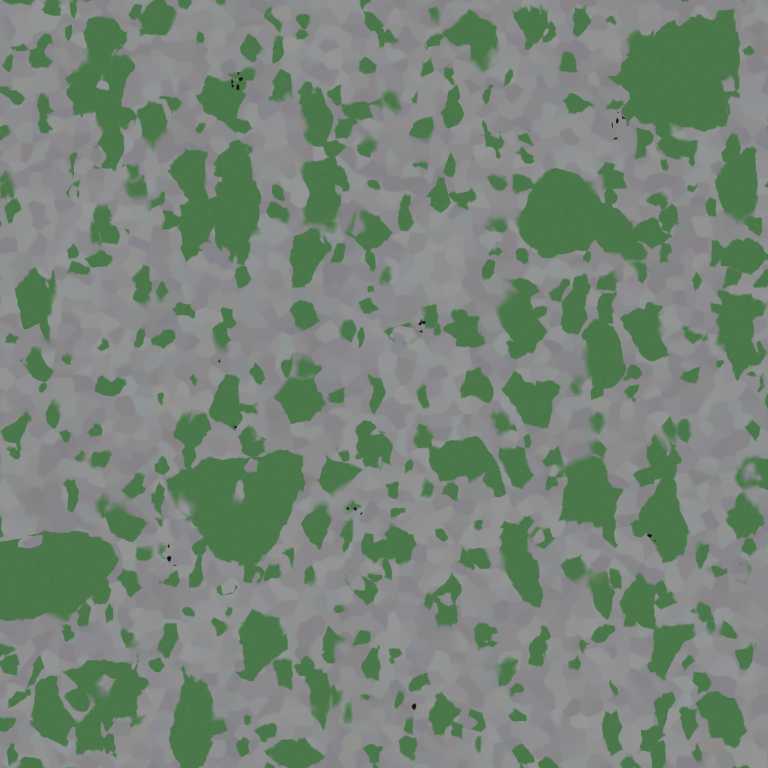
Give the GLSL for this texture, as a WebGL 1 fragment shader.

```glsl
precision highp float;
// Flat green flakes of three sizes scattered over a softly mottled grey ground.
// Each flake is a random convex polygon in a jittered grid; gradient noise and
// small facets roughen its outline, and small polygons bite pieces out of it.

uniform vec2 u_resolution;

#define GREEN vec3(0.29, 0.47, 0.29)
#define GREY vec3(0.547, 0.549, 0.556)
#define SPECK vec3(0.06, 0.06, 0.07)
#define LARGE_CELLS 5.0
#define MEDIUM_CELLS 11.0
#define SMALL_CELLS 26.0
#define FLAKE_RADIUS 0.29
#define FACET_CELLS 52.0
#define EDGE_ROUGHNESS 0.006
#define EDGE_SOFTNESS 0.0016
#define SMEAR_SOFTNESS 0.007
#define MOTTLE 0.055

const float TAU = 6.2831853;

vec4 hash4(vec2 p) {
  vec4 q = fract(p.xyxy * vec4(0.1031, 0.1030, 0.0973, 0.1099));
  q += dot(q, q.wzxy + 33.33);
  return fract((q.xxyz + q.yzzw) * q.zywx);
}

float cornerSlope(vec2 corner, vec2 offset) {
  float angle = TAU * hash4(corner).x;
  return dot(vec2(cos(angle), sin(angle)), offset);
}

// Gradient noise, roughly -0.7 to 0.7.
float gradientNoise(vec2 p) {
  vec2 i = floor(p);
  vec2 f = p - i;
  vec2 u = f * f * f * (f * (f * 6.0 - 15.0) + 10.0);
  vec2 e = vec2(1.0, 0.0);
  float bottom = mix(cornerSlope(i, f), cornerSlope(i + e.xy, f - e.xy), u.x);
  float top = mix(cornerSlope(i + e.yx, f - e.yx), cornerSlope(i + e.xx, f - e.xx), u.x);
  return mix(bottom, top, u.y);
}

vec2 noisePair(vec2 p) {
  return vec2(gradientNoise(p), gradientNoise(p + 37.4));
}

// Irregular six-sided polygon, negative inside.
float polygon(vec2 p, float radius, vec2 seed) {
  float stretch = mix(0.85, 1.4, hash4(seed + 5.3).x);
  p *= vec2(stretch, 1.0 / stretch);
  float d = -1.0;
  for (int i = 0; i < 6; i++) {
    vec4 r = hash4(seed * 1.7 + float(i) * 13.1);
    float angle = (float(i) + 0.7 * r.x) * TAU / 6.0;
    d = max(d, dot(p, vec2(cos(angle), sin(angle))) - radius * mix(0.6, 1.2, r.y));
  }
  return d;
}

// Distance to polygons placed in a given share of the grid cells.
float scatter(vec2 p, float cells, float share, float radius, float seed) {
  vec2 q = p * cells;
  vec2 home = floor(q);
  float d = 1.0;
  for (int j = -1; j <= 1; j++) {
    for (int i = -1; i <= 1; i++) {
      vec2 id = home + vec2(float(i), float(j));
      vec4 r = hash4(id + seed);
      if (r.w > share) continue;
      vec2 center = id + 0.15 + 0.7 * r.xy;
      d = min(d, polygon(q - center, radius * mix(0.6, 1.4, r.z), id + seed));
    }
  }
  return d / cells;
}

// Random value per Voronoi cell, blended narrowly across the borders.
vec3 facets(vec2 p) {
  vec2 home = floor(p);
  vec4 sum = vec4(0.0);
  for (int j = -1; j <= 1; j++) {
    for (int i = -1; i <= 1; i++) {
      vec2 id = home + vec2(float(i), float(j));
      vec2 away = p - id - hash4(id + 71.0).xy;
      float weight = exp(-14.0 * dot(away, away));
      sum += vec4(hash4(id + 19.0).xyz, 1.0) * weight;
    }
  }
  return sum.rgb / max(sum.a, 1e-6);
}

void main() {
  float pixel = 1.0 / min(u_resolution.x, u_resolution.y);
  vec2 p = gl_FragCoord.xy * pixel;

  // Bent coordinates give the straight sides an uneven, torn outline.
  vec2 bent = p + 0.018 * noisePair(p * 13.0) + 0.006 * noisePair(p * 42.0);
  vec3 facet = facets((p + 0.008 * noisePair(p * 30.0)) * FACET_CELLS);

  // Flakes of three sizes, less the bites.
  float flake = scatter(bent, LARGE_CELLS, 0.42, FLAKE_RADIUS, 3.0);
  flake = min(flake, scatter(bent, MEDIUM_CELLS, 0.65, FLAKE_RADIUS, 47.0));
  flake = min(flake, scatter(bent, SMALL_CELLS, 0.55, FLAKE_RADIUS, 113.0));
  flake = max(flake, -scatter(bent, 22.0, 0.25, 0.25, 211.0));
  flake += EDGE_ROUGHNESS * (facet.x - 0.5) + 0.002 * gradientNoise(p * 120.0);

  // Edges are crisp, with smeared stretches here and there.
  float smear = smoothstep(0.15, 0.45, gradientNoise(p * 19.0 + 8.0));
  float softness = max(mix(EDGE_SOFTNESS, SMEAR_SOFTNESS, smear), pixel);
  float cover = 1.0 - smoothstep(-softness, softness, flake);

  // Mottled ground and faintly grained green.
  float broad = gradientNoise(p * 6.0 + 21.0);
  vec3 ground = GREY + MOTTLE * (facet.y - 0.5) + 0.02 * (facet - 0.5) + 0.012 * broad;
  vec3 green = GREEN + 0.012 * gradientNoise(p * 170.0);
  vec3 color = mix(ground, green, cover);

  // Rare clusters of tiny dark specks.
  float speck = max(scatter(p, 120.0, 0.35, 0.25, 307.0), scatter(p, 8.0, 0.15, 0.08, 401.0));
  color = mix(color, SPECK, 1.0 - smoothstep(-pixel, pixel, speck));

  gl_FragColor = vec4(color, 1.0);
}
```
